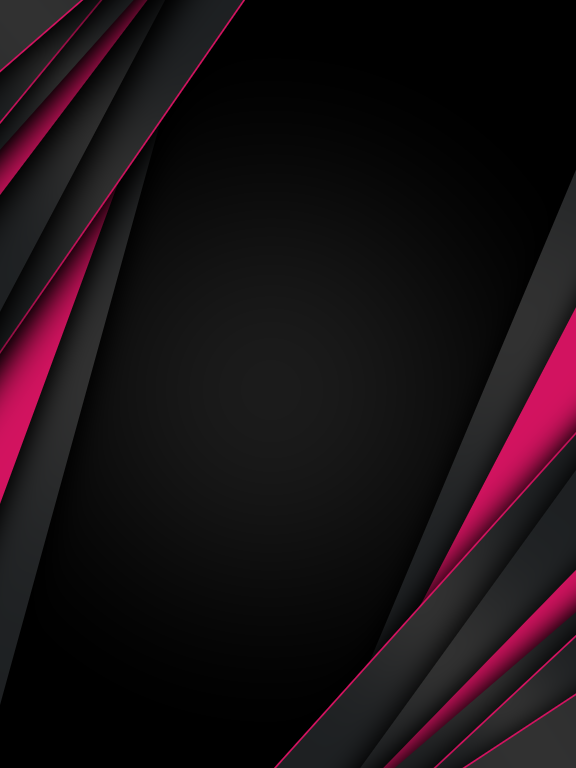
Write a Shadertoy shader that draws this background.

```glsl
// Dark backdrop with a soft round glow, framed by overlapping slanted sheets
// in two opposite corners. Each sheet is a half plane built from a signed
// distance: it casts a shadow outward, then lays down its fill and a thin rim.

const vec3 PINK = vec3(0.825, 0.075, 0.375);
const vec3 SLATE = vec3(0.115, 0.125, 0.133);
const vec3 CHARCOAL = vec3(0.192);
const float RIM_HALF_WIDTH = 0.0011;

// Signed distance to the line a-b; positive outside the sheet
float edgeDistance(vec2 p, vec4 edge) {
    vec2 dir = normalize(edge.zw - edge.xy);
    return dot(p - edge.xy, vec2(dir.y, -dir.x));
}

// Grey sheen: charcoal at one place along the edge, slate elsewhere
vec3 sheen(vec2 p, vec4 edge, float center, float width) {
    vec2 span = edge.zw - edge.xy;
    float t = dot(p - edge.xy, span) / dot(span, span);
    float k = (t - center) / width;
    return mix(SLATE, CHARCOAL, exp(-k * k));
}

// Shadow of depth (strength, reach) followed by the sheet itself
vec3 sheet(vec3 below, vec2 p, vec4 edge, vec3 fill, vec2 shadow, float px) {
    float d = edgeDistance(p, edge);
    float k = max(d, 0.0) / shadow.y;
    vec3 shaded = below * (1.0 - shadow.x * exp(-k * (0.6 + 0.4 * k)));
    return mix(shaded, fill, clamp(0.5 - d / px, 0.0, 1.0));
}

vec3 greySheet(vec3 below, vec2 p, vec4 edge, vec2 tone, vec2 shadow, float px) {
    return sheet(below, p, edge, sheen(p, edge, tone.x, tone.y), shadow, px);
}

// Thin bright line on the edge of a sheet
vec3 rim(vec3 below, vec2 p, vec4 edge, float px) {
    float d = abs(edgeDistance(p, edge));
    float cover = clamp((RIM_HALF_WIDTH - d) / px + 0.5, 0.0, 1.0);
    return mix(below, PINK, cover);
}

vec3 rimmedSheet(vec3 below, vec2 p, vec4 edge, vec2 tone, vec2 shadow, float px) {
    return rim(greySheet(below, p, edge, tone, shadow, px), p, edge, px);
}

// Round glow fading to black
vec3 backdrop(vec2 p) {
    float r = distance(p, vec2(0.353, 0.508)) / 0.47;
    float glow = 1.0 - smoothstep(0.0, 1.0, r);
    return vec3(0.106 * glow);
}

// Sheets at the upper left, from the lowest to the topmost
vec3 upperLeft(vec3 col, vec2 p, float px) {
    vec2 deep = vec2(0.85, 0.026);
    vec2 soft = vec2(0.75, 0.018);
    col = greySheet(col, p, vec4(0.206, 0.169, 0.0, 0.918), vec2(0.40, 0.30), soft, px);
    col = sheet(col, p, vec4(0.154, 0.238, 0.003, 0.648), PINK, soft, px);
    col = rimmedSheet(col, p, vec4(0.318, 0.0, 0.0, 0.459), vec2(0.55, 0.25), deep, px);
    col = greySheet(col, p, vec4(0.215, 0.0, 0.0, 0.406), vec2(0.42, 0.28), deep, px);
    col = sheet(col, p, vec4(0.192, 0.0, 0.0, 0.254), PINK, deep, px);
    col = greySheet(col, p, vec4(0.174, 0.0, 0.0, 0.195), vec2(0.50, 0.30), deep, px);
    col = rimmedSheet(col, p, vec4(0.132, 0.0, 0.0, 0.160), vec2(0.50, 0.30), soft, px);
    return rimmedSheet(col, p, vec4(0.107, 0.0, 0.0, 0.093), vec2(0.50, 1.20), deep, px);
}

// Sheets at the lower right, from the lowest to the topmost
vec3 lowerRight(vec3 col, vec2 p, float px) {
    vec2 deep = vec2(0.65, 0.018);
    vec2 soft = vec2(0.55, 0.014);
    col = greySheet(col, p, vec4(0.484, 0.855, 0.750, 0.221), vec2(0.68, 0.32), soft, px);
    col = sheet(col, p, vec4(0.549, 0.785, 0.750, 0.400), PINK, soft, px);
    col = rimmedSheet(col, p, vec4(0.358, 1.0, 0.750, 0.564), vec2(0.50, 0.22), deep, px);
    col = greySheet(col, p, vec4(0.469, 1.0, 0.750, 0.612), vec2(0.38, 0.27), deep, px);
    col = sheet(col, p, vec4(0.499, 1.0, 0.750, 0.742), PINK, soft, px);
    col = greySheet(col, p, vec4(0.514, 1.0, 0.750, 0.797), vec2(0.50, 0.30), deep, px);
    col = rimmedSheet(col, p, vec4(0.566, 1.0, 0.750, 0.828), vec2(0.50, 0.30), deep, px);
    return rimmedSheet(col, p, vec4(0.604, 1.0, 0.750, 0.904), vec2(0.50, 1.20), soft, px);
}

void mainImage(out vec4 fragColor, in vec2 fragCoord) {
    // Canvas units: x runs 0 to 0.75, y runs 0 to 1 downward
    vec2 uv = fragCoord / iResolution.xy;
    vec2 p = vec2(uv.x * 0.75, 1.0 - uv.y);
    float px = 1.0 / iResolution.y;

    vec3 col = backdrop(p);
    col = upperLeft(col, p, px);
    col = lowerRight(col, p, px);
    fragColor = vec4(col, 1.0);
}
```
